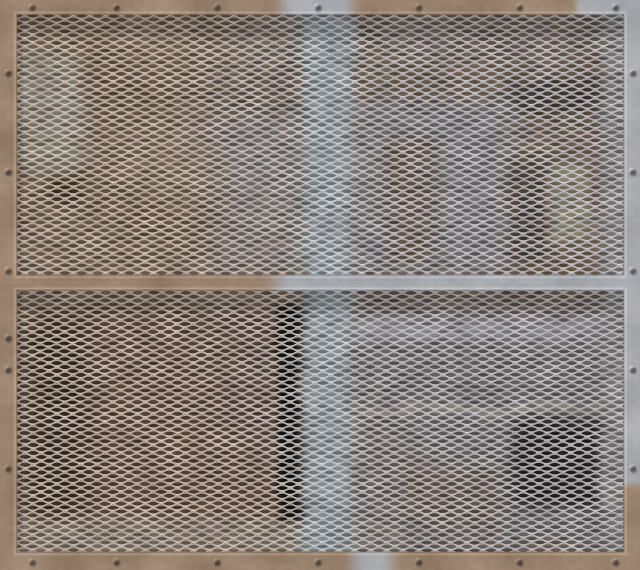
This texture is drawn by a WebGL 1 fragment shader. Its source:

```glsl
precision highp float;
// Expanded-metal mesh in a riveted frame, split by a horizontal bar.
// Staggered flat lens-shaped holes open on a blurred room built from soft boxes;
// gradient noise and a per-hole hash vary the wear, tint and hole size.
uniform vec2 u_resolution;

float hash(vec2 p) {
  return fract(sin(dot(p, vec2(127.1, 311.7))) * 4375.85);
}

float gradientDot(vec2 cell, vec2 f, vec2 corner) {
  float a = 6.2832 * hash(cell + corner);
  return dot(vec2(cos(a), sin(a)), f - corner);
}

float noise(vec2 p) {
  vec2 i = floor(p), f = fract(p), u = f * f * (3.0 - 2.0 * f);
  return mix(mix(gradientDot(i, f, vec2(0, 0)), gradientDot(i, f, vec2(1, 0)), u.x),
             mix(gradientDot(i, f, vec2(0, 1)), gradientDot(i, f, vec2(1, 1)), u.x), u.y);
}

// Soft rectangle mask
float box(vec2 p, float x0, float y0, float x1, float y1, float soft) {
  vec2 m = smoothstep(vec2(x0, y0) - soft, vec2(x0, y0) + soft, p)
         * (1.0 - smoothstep(vec2(x1, y1) - soft, vec2(x1, y1) + soft, p));
  return m.x * m.y;
}

// Signed distance to a rectangle, in canvas heights
float panel(vec2 uv, vec2 lo, vec2 hi, float aspect) {
  vec2 d = (abs(uv - 0.5 * (lo + hi)) - 0.5 * (hi - lo)) * vec2(aspect, 1.0);
  return max(d.x, d.y);
}

// Blurred room behind the mesh
vec3 room(vec2 p) {
  p += 0.012 * vec2(noise(p * 17.0), noise(p * 19.0 + 5.0));
  vec3 c = vec3(0.40, 0.34, 0.29) + 0.08 * noise(p * 9.0);
  c = mix(c, vec3(0.32, 0.25, 0.22), box(p, 0.05, 0.09, 0.43, 0.46, 0.02));
  c = mix(c, vec3(0.19, 0.16, 0.13), box(p, 0.04, 0.09, 0.14, 0.44, 0.04));
  c = mix(c, vec3(0.45, 0.45, 0.42), box(p, 0.03, 0.70, 0.13, 0.90, 0.02));
  c = mix(c, vec3(0.24, 0.20, 0.16), box(p, 0.07, 0.64, 0.13, 0.69, 0.015));
  c = mix(c, vec3(0.43, 0.40, 0.40), box(p, 0.34, 0.52, 0.47, 0.80, 0.04));
  c = mix(c, vec3(0.42, 0.41, 0.42), box(p, 0.55, 0.52, 0.80, 0.82, 0.03));
  c = mix(c, vec3(0.37, 0.31, 0.27), box(p, 0.60, 0.54, 0.68, 0.76, 0.02));
  c = mix(c, vec3(0.24, 0.22, 0.20), box(p, 0.80, 0.80, 0.94, 0.86, 0.02));
  c = mix(c, vec3(0.28, 0.24, 0.21), box(p, 0.80, 0.54, 0.85, 0.72, 0.015));
  c = mix(c, vec3(0.49, 0.47, 0.39), box(p, 0.86, 0.575, 0.92, 0.715, 0.015));
  c = mix(c, vec3(0.38, 0.36, 0.36), box(p, 0.55, 0.04, 0.95, 0.46, 0.03));
  c = mix(c, vec3(0.37, 0.31, 0.27), box(p, 0.63, 0.07, 0.79, 0.18, 0.03));
  c = mix(c, vec3(0.14, 0.13, 0.13), box(p, 0.80, 0.11, 0.94, 0.265, 0.02));
  c = mix(c, vec3(0.50, 0.48, 0.45), box(p, 0.55, 0.273, 0.94, 0.292, 0.005));
  c = mix(c, vec3(0.50, 0.50, 0.52), box(p, 0.55, 0.40, 0.95, 0.44, 0.015));
  c = mix(c, vec3(0.43, 0.40, 0.37), box(p, 0.02, 0.02, 0.63, 0.09, 0.015));
  c = mix(c, vec3(0.08, 0.07, 0.06), box(p, 0.43, 0.09, 0.475, 0.466, 0.01));
  c = mix(c, vec3(0.50, 0.52, 0.53), box(p, 0.475, 0.03, 0.55, 0.98, 0.018));
  return mix(c, vec3(0.46, 0.46, 0.47), 0.8 * box(p, 0.94, 0.03, 0.98, 0.98, 0.015));
}

vec3 mesh(vec2 uv) {
  vec3 back = room(uv);
  // Nearly 38 cells across, 33 down in each panel, slightly bent
  vec2 q = vec2((uv.x - 0.026) * 39.8, uv.y * 73.0);
  q += 0.10 * vec2(noise(uv * 11.0), noise(uv * 13.0 + 7.0));
  vec2 idA = floor(q + 0.5), idB = floor(q) + 0.5;
  vec2 a = q - idA, b = q - idB;
  bool nearA = abs(a.x) + abs(a.y) < 0.5;
  vec2 c = nearA ? a : b;
  float rnd = hash(nearA ? idA : idB);
  // Lens-shaped opening
  float lens = c.x * c.x / 0.125 + abs(c.y) / (0.23 + 0.04 * rnd);
  float blur = 0.10 + 130.0 / u_resolution.y;
  float strand = smoothstep(1.0 - blur, 1.0 + blur, lens);
  // Cool light on the right, warm on the left, glare on the post
  float post = box(uv, 0.465, 0.02, 0.55, 0.98, 0.025);
  float cool = smoothstep(0.2, 0.65, uv.x + 0.3 * noise(uv * 4.0));
  vec3 metal = mix(vec3(0.77, 0.71, 0.65), vec3(0.73, 0.72, 0.73), cool);
  metal = mix(metal, vec3(0.74, 0.77, 0.79), post);
  metal = mix(metal, back, 0.12) * (1.0 - 0.25 * c.y);
  metal += 0.10 * noise(uv * 24.0) + 0.06 * (rnd - 0.5);
  vec3 col = mix(back * (0.78 + 0.3 * rnd), metal, strand);
  // Shadows of the frame on the mesh
  float shade = box(uv, 0.02, 0.935, 0.98, 0.99, 0.015)
              + box(uv, 0.02, 0.455, 0.98, 0.50, 0.012);
  shade += 0.8 * box(uv, 0.0, 0.0, 0.035, 1.0, 0.004);
  return col * (1.0 - 0.18 * shade);
}

vec3 frame(vec2 uv, float d) {
  float cool = box(uv, 0.43, 0.45, 1.1, 0.55, 0.03)
             + box(uv, 0.44, 0.96, 0.55, 1.1, 0.02)
             + box(uv, 0.90, 0.96, 1.1, 1.1, 0.01)
             + box(uv, 0.55, -0.1, 0.61, 0.04, 0.02)
             + box(uv, 0.97, 0.15, 1.1, 1.1, 0.01);
  vec3 col = mix(vec3(0.60, 0.51, 0.43), vec3(0.65, 0.66, 0.68), min(cool, 1.0));
  col += 0.09 * noise(uv * 14.0) + 0.03 * noise(uv * 90.0);
  // Bright lip, then a fine groove along each opening
  col += 0.10 * exp(-pow((d - 0.004) / 0.002, 2.0));
  return col * (1.0 - 0.30 * exp(-d / 0.0012));
}

// Domed rivet lit from the upper left
vec3 rivet(vec3 col, vec2 d) {
  float r = length(d), px = 1.0 / u_resolution.y;
  col *= 1.0 - 0.30 * (1.0 - smoothstep(0.003, 0.009, length(d - vec2(0.002, -0.003))));
  vec3 dome = col * (0.95 + 70.0 * dot(d, vec2(-0.6, 0.8)));
  return mix(col, dome, 1.0 - smoothstep(0.0055 - px, 0.0055 + px, r));
}

void main() {
  vec2 uv = gl_FragCoord.xy / u_resolution;
  float aspect = u_resolution.x / u_resolution.y, px = 1.0 / u_resolution.y;
  float d = min(panel(uv, vec2(0.027, 0.518), vec2(0.974, 0.974), aspect),
                panel(uv, vec2(0.027, 0.032), vec2(0.974, 0.490), aspect));
  vec3 rim = frame(uv, max(d, 0.0));
  // Evenly spaced rivets on the rails and the stiles
  vec2 k = floor((uv - vec2(0.496, 0.526)) / vec2(0.1575, 0.1735) + 0.5);
  vec2 at = vec2(0.496, 0.526) + vec2(0.1575, 0.1735) * clamp(k, vec2(-3, -2), vec2(3, 2));
  at.x = clamp(at.x, 0.0495, 0.961);
  vec2 scale = vec2(aspect, 1.0);
  rim = rivet(rim, (uv - vec2(at.x, uv.y > 0.5 ? 0.988 : 0.0146)) * scale);
  rim = rivet(rim, (uv - vec2(uv.x > 0.5 ? 0.988 : 0.012, at.y)) * scale);
  rim = rivet(rim, (uv - vec2(0.012, 0.408)) * scale);
  gl_FragColor = vec4(mix(mesh(uv), rim, smoothstep(-px, px, d)), 1.0);
}
```
